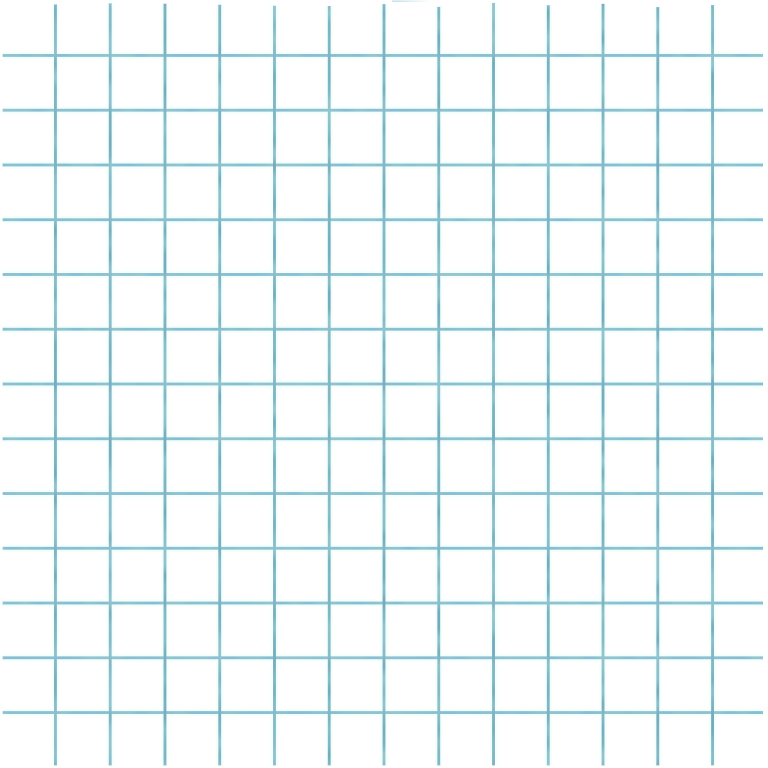
A WebGL 1 fragment shader for this pattern:

```glsl
precision highp float;

uniform vec2 u_resolution;

// Layout, in canvas units
const float PITCH = 0.0713;
const float OUTER_LINE = 6.0;          // lines run from -6 to 6: 13 each way
const float CORE_HALF_WIDTH = 0.00186;
const float HALO_HALF_WIDTH = 0.0049;
const float START_MARGIN = 0.0035;     // left and bottom ends
const float END_MARGIN = 0.0065;       // right and top ends
const float TOP_JITTER = 0.006;
const float WEAR_SCALE = 60.0;

// Colours
const vec3 PAPER = vec3(1.0);
const vec3 HALO = vec3(0.95, 1.0, 0.99);
const vec3 INK_DEEP = vec3(0.45, 0.67, 0.74);
const vec3 INK_BLUE = vec3(0.52, 0.74, 0.83);
const vec3 INK_WORN = vec3(0.58, 0.77, 0.81);

// Faint stray stroke by the top edge
const vec2 STRAY_SPAN = vec2(0.51, 0.57);
const float STRAY_Y = 0.9985;
const float STRAY_HALF_WIDTH = 0.0009;
const float STRAY_STRENGTH = 0.5;

float hash(vec2 p) {
  vec3 q = fract(vec3(p.xyx) * 0.1031);
  q += dot(q, q.yzx + 33.33);
  return fract((q.x + q.y) * q.z);
}

// Smooth noise along one line
float lineNoise(float along, float seed) {
  float cell = floor(along);
  float t = smoothstep(0.0, 1.0, along - cell);
  return mix(hash(vec2(cell, seed)), hash(vec2(cell + 1.0, seed)), t);
}

// Antialiased fill of a signed distance
float coverage(float dist, float pixel) {
  return clamp(0.5 - dist / pixel, 0.0, 1.0);
}

float nearestLine(float across) {
  return clamp(floor((across - 0.5) / PITCH + 0.5), -OUTER_LINE, OUTER_LINE);
}

// Returns core and halo coverage of the nearest line in one direction
vec2 ruledLine(float across, float along, float endMargin, float pixel) {
  float centre = 0.5 + nearestLine(across) * PITCH;
  float side = abs(across - centre);
  float ends = max(START_MARGIN - along, along - 1.0 + endMargin);
  float core = coverage(max(side - CORE_HALF_WIDTH, ends), pixel);
  float halo = coverage(max(side - HALO_HALF_WIDTH, ends), pixel);
  return vec2(core, halo);
}

vec3 inkColour(vec3 base, float across, float along, float seed) {
  float wear = lineNoise(along * WEAR_SCALE, nearestLine(across) + seed);
  return mix(base, INK_WORN, wear);
}

void main() {
  float side = min(u_resolution.x, u_resolution.y);
  vec2 uv = gl_FragCoord.xy / side;
  float pixel = 1.0 / side;

  // Uneven upper ends of the vertical lines
  float jitter = hash(vec2(nearestLine(uv.x) + 20.0, 7.0)) - 0.5;
  float topMargin = END_MARGIN + jitter * TOP_JITTER;

  vec2 vertical = ruledLine(uv.x, uv.y, topMargin, pixel);
  vec2 horizontal = ruledLine(uv.y, uv.x, END_MARGIN, pixel);

  // Paper and pale fringes
  vec3 colour = mix(PAPER, HALO, max(vertical.y, horizontal.y));

  // Stray stroke, fading to the right
  float stray = coverage(abs(uv.y - STRAY_Y) - STRAY_HALF_WIDTH, pixel);
  stray *= step(STRAY_SPAN.x, uv.x);
  stray *= 1.0 - smoothstep(STRAY_SPAN.x, STRAY_SPAN.y, uv.x);
  colour = mix(colour, INK_BLUE, stray * STRAY_STRENGTH);

  // Ink cores
  colour = mix(colour, inkColour(INK_BLUE, uv.y, uv.x, 50.0), horizontal.x);
  colour = mix(colour, inkColour(INK_DEEP, uv.x, uv.y, 20.0), vertical.x);

  gl_FragColor = vec4(colour, 1.0);
}
```
